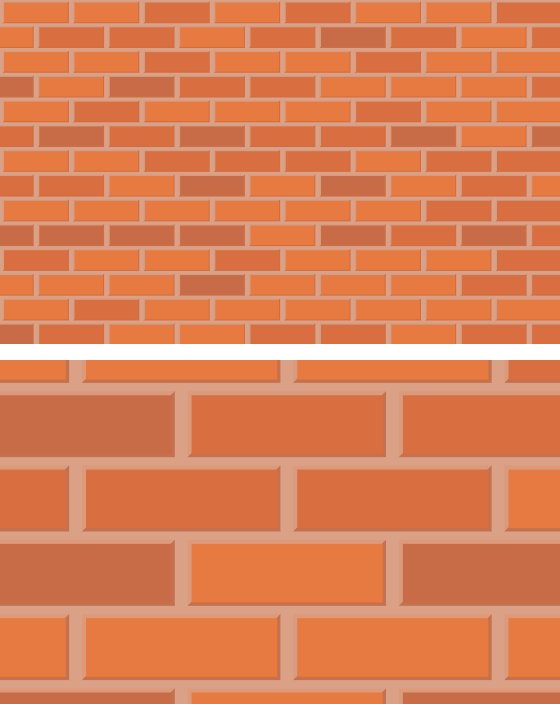
Top: the whole. Bottom: its middle third, enlarged.
Reproduce this pattern procedurally as a Shadertoy shader.

```glsl
// Lengths are fractions of the canvas height
const vec2 PITCH = vec2(0.2047, 0.0720);
const vec2 HALF_BRICK = vec2(0.0962, 0.0320);
const float LIGHT_WIDTH = 0.0040;
const float SHADE_WIDTH = 0.0032;

const vec3 MORTAR = vec3(0.86, 0.63, 0.53);
const vec3 EDGE_LIGHT = vec3(0.88, 0.60, 0.47);
const vec3 EDGE_SHADE = vec3(0.75, 0.45, 0.32);
const vec3 ORANGE = vec3(0.905, 0.48, 0.25);
const vec3 RUST = vec3(0.85, 0.43, 0.25);
const vec3 BROWN = vec3(0.785, 0.425, 0.28);

float hash(vec2 p) {
    vec3 q = fract(p.xyx * vec3(0.1031, 0.1030, 0.0973));
    q += dot(q, q.yzx + 33.33);
    return fract((q.x + q.y) * q.z);
}

// Antialiased step: 1 where distance exceeds the edge
float cover(float distance, float edge, float pixel) {
    return clamp((distance - edge) / pixel + 0.5, 0.0, 1.0);
}

// Flat clay tone per brick; brown is more common in the offset courses
vec3 clayTone(vec2 id, float offsetCourse) {
    float pick = hash(id + 17.0);
    float brownShare = mix(0.04, 0.21, offsetCourse);
    if (pick < brownShare) return BROWN;
    return pick < brownShare + 0.37 ? RUST : ORANGE;
}

// Bevelled brick around the origin, with y pointing down
vec3 brick(vec2 p, vec2 halfSize, vec3 clay, float pixel) {
    vec2 fromTopLeft = p + halfSize;
    vec2 fromBottomRight = halfSize - p;
    float litInset = min(fromTopLeft.x, fromTopLeft.y);
    float shadeInset = min(fromBottomRight.x, fromBottomRight.y);

    // Lit and shaded sides meet in mitred corners
    vec3 bevel = mix(EDGE_LIGHT, EDGE_SHADE, cover(litInset - shadeInset, 0.0, pixel));
    float face = cover(litInset, LIGHT_WIDTH, pixel) * cover(shadeInset, SHADE_WIDTH, pixel);
    float body = cover(min(litInset, shadeInset), 0.0, pixel);
    return mix(MORTAR, mix(bevel, clay, face), body);
}

// Running bond: every second course moves by half a brick
vec3 brickWall(vec2 p, float pixel) {
    vec2 grid = p / PITCH;
    float course = floor(grid.y);
    float offsetCourse = mod(course, 2.0);
    grid.x += 0.5 * offsetCourse;
    vec2 id = floor(grid);
    vec2 local = (fract(grid) - 0.5) * PITCH;
    return brick(local, HALF_BRICK, clayTone(id, offsetCourse), pixel);
}

void mainImage(out vec4 fragColor, in vec2 fragCoord) {
    float pixel = 1.0 / iResolution.y;
    vec2 p = vec2(fragCoord.x, iResolution.y - fragCoord.y) * pixel;
    fragColor = vec4(brickWall(p - vec2(0.0017, -0.0005), pixel), 1.0);
}
```
